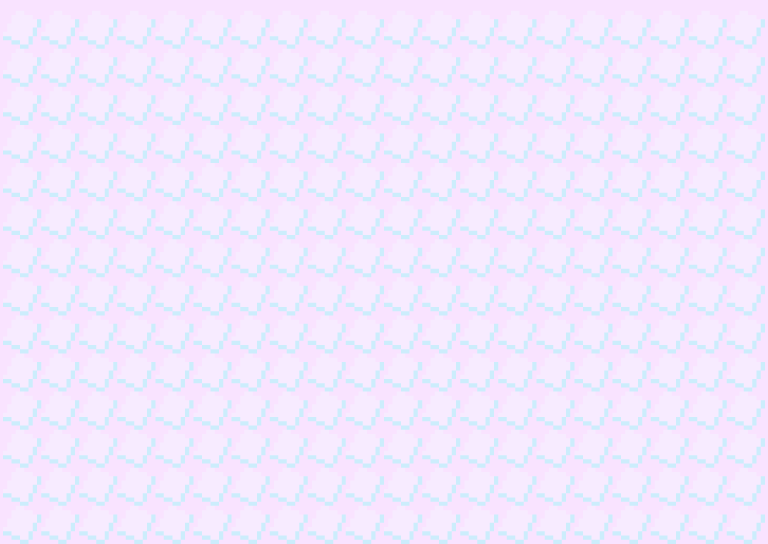
This pattern is drawn by a WebGL 2 fragment shader. Its source:

```glsl
#version 300 es
precision highp float;

#define COLUMNS 20.0
#define ROWS 14.0
#define TILE 0.0496
#define BLOCKS 9.0
#define SAMPLES 4
#define SOFTNESS 1.1
#define PINK vec3(0.976, 0.890, 1.000)
#define PALE vec3(0.970, 0.920, 1.000)
#define BLUE vec3(0.800, 0.930, 0.990)

uniform vec2 u_resolution;
out vec4 fragColor;

// Stepped, tilted square on a block grid; x runs right, y runs down
vec3 tileColor(vec2 block) {
    float left = floor((6.0 - block.y) / 2.0);
    float right = 9.0 - floor(block.y / 2.0);
    float top = 2.0 - floor((8.0 - block.x) / 2.0);
    float bottom = 6.0 + floor(block.x / 2.0);

    bool inside = block.x >= left && block.x <= right
               && block.y >= top && block.y <= bottom;
    if (!inside) return PINK;

    // Shaded lower and right sides
    bool shaded = block.x > right - 0.5 || block.y > bottom - 0.5;
    return shaded ? BLUE : PALE;
}

// Tiles are centred across and rest on the lower edge
vec3 patternColor(vec2 p) {
    float margin = 0.5 * (1.0 - COLUMNS * TILE);
    vec2 grid = (p - vec2(margin, 0.0)) / TILE;
    if (any(lessThan(grid, vec2(0.0))) ||
        any(greaterThanEqual(grid, vec2(COLUMNS, ROWS)))) return PINK;

    vec2 local = fract(grid);
    local.y = 1.0 - local.y;
    return tileColor(min(floor(local * BLOCKS), BLOCKS - 1.0));
}

void main() {
    // Average a grid of samples to smooth the block edges
    vec3 sum = vec3(0.0);
    for (int j = 0; j < SAMPLES; j++) {
        for (int i = 0; i < SAMPLES; i++) {
            vec2 offset = (vec2(i, j) + 0.5) / float(SAMPLES) - 0.5;
            vec2 p = (gl_FragCoord.xy + offset * SOFTNESS) / u_resolution.x;
            sum += patternColor(p);
        }
    }
    fragColor = vec4(sum / float(SAMPLES * SAMPLES), 1.0);
}
```
